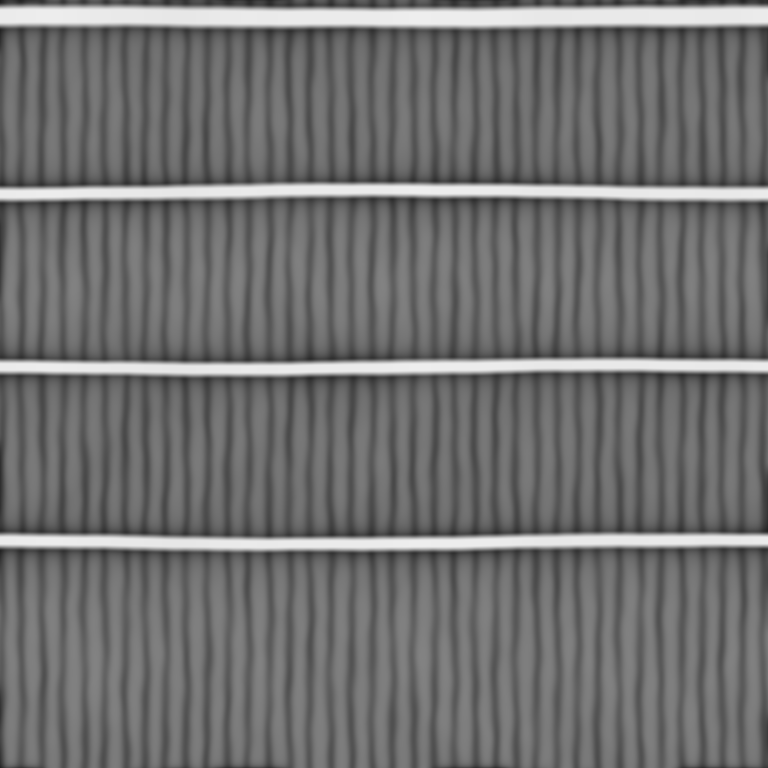
Reproduce this pattern procedurally as a WebGL 1 fragment shader.

```glsl
precision highp float;

// Soft grey vertical ribs crossed by four bright horizontal rails.
// Ribs are summed Gaussian grooves that wander with layered sines; the rails
// are blurred distance bands that cast a dark contact shadow on the ribs.

uniform vec2 u_resolution;

const float RIB_COUNT = 37.28;
const float RIB_PHASE = 0.07;
const float RAIL_START = 0.294;
const float RAIL_STEP = 0.228;
const float RIB_TONE = 0.492;
const float RAIL_TONE = 0.92;

float hash(float n) {
  return fract(sin(n * 12.9898 + 4.137) * 43758.5453);
}

// Smooth irregular wave, roughly -1 to 1.
float layeredSines(float t, float seed) {
  float phase = 6.2832 * hash(seed);
  return 0.55 * sin(t + phase)
       + 0.30 * sin(2.3 * t + 2.7 * phase)
       + 0.15 * sin(4.9 * t + 5.1 * phase);
}

// Darkness of the grooves between ribs, summed over the nearest three.
float grooves(float ribX, float y) {
  float nearest = floor(ribX + 0.5);
  float dark = 0.0;
  for (int k = -1; k <= 1; k++) {
    float id = nearest + float(k);
    float wander = 0.09 * layeredSines(y * 23.0, id)
                 + 0.07 * (hash(id + 71.0) - 0.5);
    float width = 0.24 + 0.03 * layeredSines(y * 31.0, id + 40.0);
    float depth = 0.155 + 0.035 * layeredSines(y * 17.0, id + 90.0);
    float d = (ribX - id - wander) / width;
    dark += depth * exp(-d * d);
  }
  return dark;
}

// Gently bowed height of one rail.
float railHeight(float x, float index) {
  float sway = index > 2.5 ? 0.0014 : 0.0027;
  float bow = sin(6.2832 * x + 2.2 + 0.62 * index * index);
  return RAIL_START + RAIL_STEP * index + sway * bow
       + 0.0006 * layeredSines(x * 21.0, index + 7.0);
}

// Shadow left beside a rail at a given gap from its edge.
float contactShadow(float gap, float strength) {
  return strength * exp(-gap / 0.008) + 0.12 * exp(-gap / 0.04);
}

// Thin dark rim along a border, broken into patches.
float borderRim(float distanceIn, float along, float seed) {
  float patches = smoothstep(-0.3, 0.6, layeredSines(along * 19.0, seed));
  return 0.45 * patches * exp(-distanceIn / 0.0035);
}

float ribSurface(vec2 p) {
  float ribX = p.x * RIB_COUNT - RIB_PHASE;
  float panelTone = 0.014 * sin(13.0 * p.y - 0.62);
  float mottle = 0.008 * layeredSines(p.x * 27.0 + 3.0 * sin(p.y * 9.0), 3.0)
               + 0.006 * layeredSines(p.y * 35.0 + 2.0 * sin(p.x * 31.0), 5.0);
  return RIB_TONE + panelTone + mottle - grooves(ribX, p.y);
}

void main() {
  vec2 p = gl_FragCoord.xy / u_resolution;
  float pixel = 1.0 / u_resolution.y;
  float tone = ribSurface(p);

  // Worn rims on the four borders.
  float rim = borderRim(p.x, p.y, 11.0) + borderRim(1.0 - p.x, p.y, 12.0)
            + borderRim(p.y, p.x, 13.0) + borderRim(1.0 - p.y, p.x, 14.0);
  tone *= 1.0 - min(rim, 0.6);

  // Rails: gather shadow and coverage, then blend.
  float shadow = 0.0;
  float coverage = 0.0;
  for (int i = 0; i < 4; i++) {
    float index = float(i);
    float halfWidth = index > 2.5 ? 0.0152 : 0.0110;
    halfWidth *= 1.0 + 0.06 * layeredSines(p.x * 9.0, index + 20.0);
    float d = abs(p.y - railHeight(p.x, index));
    float strength = 0.36 + 0.10 * layeredSines(p.x * 13.0, index + 30.0);
    shadow = max(shadow, contactShadow(max(d - halfWidth, 0.0), strength));
    float inner = halfWidth * (index > 2.5 ? 0.45 : 0.30);
    float cover = 1.0 - smoothstep(inner, halfWidth * 1.15 + pixel * 0.5, d);
    coverage = max(coverage, cover);
  }
  tone *= 1.0 - shadow;
  float railTone = RAIL_TONE + 0.015 * layeredSines(p.x * 11.0, 50.0);
  tone = mix(tone, railTone, coverage);

  gl_FragColor = vec4(vec3(tone), 1.0);
}
```
